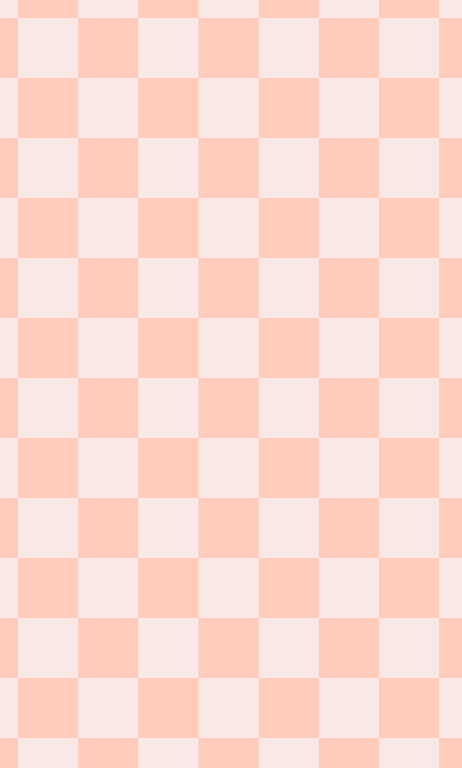
This pattern is drawn by a WebGL 2 fragment shader. Its source:

```glsl
#version 300 es
precision highp float;
// Checkerboard of peach and pale blush squares, cropped at the canvas edges.

uniform vec2 u_resolution;
out vec4 fragColor;

// Square wave of period 2 on each axis: +1 on even cells, -1 on odd cells,
// with edges softened over one pixel.
vec2 softSquareWave(vec2 grid, vec2 pixel) {
    vec2 edgeDistance = 0.5 - abs(mod(grid + 0.5, 2.0) - 1.0);
    return clamp(2.0 * edgeDistance / pixel, -1.0, 1.0);
}

void main() {
    // Cells across and down the canvas, shifted so the border cells are cut
    vec2 cells = vec2(7.68, 12.8);
    vec2 grid = gl_FragCoord.xy / u_resolution * cells + vec2(0.7, 0.5);

    // The product of both waves alternates the squares
    vec2 wave = softSquareWave(grid, cells / u_resolution);
    float checker = 0.5 + 0.5 * wave.x * wave.y;

    vec3 blush = vec3(0.98, 0.91, 0.905);
    vec3 peach = vec3(1.0, 0.798, 0.735);
    fragColor = vec4(mix(blush, peach, checker), 1.0);
}
```
